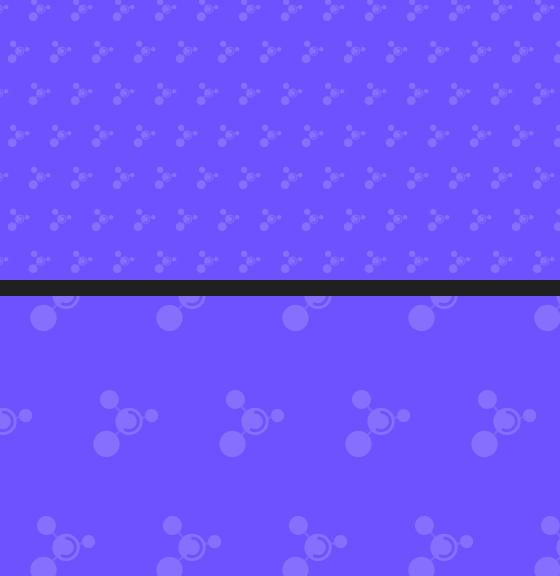
Top, the full canvas; bottom, a detail of the centre.
Reproduce this pattern procedurally as a Shadertoy shader.

```glsl
// Staggered rows of small pale molecules on a flat violet ground.

const float PITCH = 0.15;                      // cell size in canvas heights
const vec2 ANCHOR = vec2(0.0703, 0.5174);      // hub of one molecule
const vec3 GROUND = vec3(0.43, 0.32, 1.0);
const vec3 PALE = vec3(0.525, 0.435, 1.0);

float disc(vec2 p, vec2 center, float radius) {
    return length(p - center) - radius;
}

float segment(vec2 p, vec2 a, vec2 b, float halfWidth) {
    vec2 ab = b - a;
    float t = clamp(dot(p - a, ab) / dot(ab, ab), 0.0, 1.0);
    return length(p - a - ab * t) - halfWidth;
}

// Arc around the origin, spanning "spread" radians to each side of "heading".
float arc(vec2 p, float radius, float heading, float spread, float halfWidth) {
    float c = cos(heading), s = sin(heading);
    vec2 q = vec2(c * p.x + s * p.y, abs(c * p.y - s * p.x));
    vec2 tip = radius * vec2(cos(spread), sin(spread));
    bool inside = atan(q.y, q.x) < spread;
    return (inside ? abs(length(q) - radius) : length(q - tip)) - halfWidth;
}

float coverage(float dist, float pixel) {
    return clamp(0.5 - dist / pixel, 0.0, 1.0);
}

// Opacity of one molecule whose hub lies at the origin.
float molecule(vec2 p, float pixel) {
    vec2 upper = vec2(-0.156, 0.174);
    vec2 lower = vec2(-0.179, -0.179);
    vec2 side = vec2(0.179, 0.046);

    // Bonds
    float bonds = segment(p, vec2(0.0), upper, 0.009);
    bonds = min(bonds, segment(p, vec2(0.0), lower, 0.009));
    bonds = min(bonds, segment(p, vec2(0.0), side, 0.009));

    // Atoms
    float atoms = disc(p, upper, 0.075);
    atoms = min(atoms, disc(p, lower, 0.104));
    atoms = min(atoms, disc(p, side, 0.052));
    atoms = min(atoms, disc(p, vec2(0.0), 0.108));

    // Groove that separates the hub from its rim
    float groove = arc(p, 0.073, -0.25, 1.75, 0.012);
    float ink = max(coverage(atoms, pixel), 0.65 * coverage(bonds, pixel));
    return ink * (1.0 - coverage(groove, pixel));
}

// Cell coordinates, with every other row moved by half a cell.
vec2 staggeredCell(vec2 p) {
    float row = floor(p.y + 0.5);
    p.x += 0.5 * mod(row, 2.0);
    return fract(p + 0.5) - 0.5;
}

void mainImage(out vec4 fragColor, in vec2 fragCoord) {
    vec2 uv = fragCoord / iResolution.y;
    float pixel = 1.0 / (iResolution.y * PITCH);
    vec2 cell = staggeredCell((uv - ANCHOR) / PITCH);
    fragColor = vec4(mix(GROUND, PALE, molecule(cell, pixel)), 1.0);
}
```
